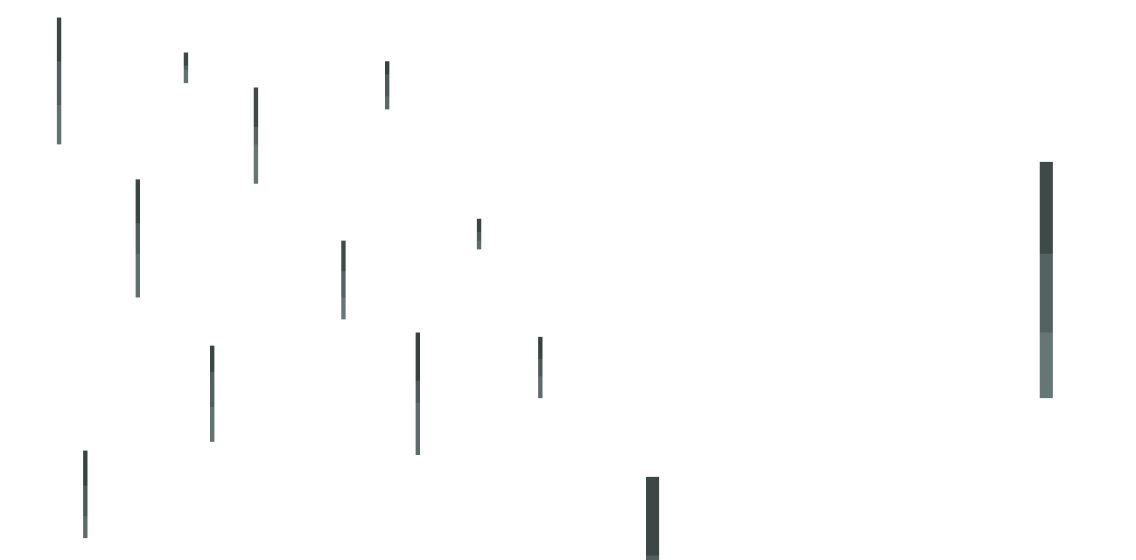
Left, the full canvas; right, a detail of the centre.
Give the GLSL for this pattern, as a Shadertoy shader.

```glsl
// Sparse vertical streaks of rain on white, each stepping from a dark head
// at the top to a lighter foot. Positions come from a golden-ratio sequence
// with jitter; every edge is snapped to a coarse grid of square cells.

#define STREAKS     11
#define CELLS       128.0   // grid cells per canvas height; a streak is one cell wide
#define MIN_LENGTH  0.055
#define MAX_LENGTH  0.230
#define LOWEST_FOOT 0.035
#define TOPMOST_FOOT 0.930
#define SEED        4.0

const vec3 PAPER = vec3(1.0);
const vec3 HEAD  = vec3(0.23, 0.27, 0.265);
const vec3 BODY  = vec3(0.31, 0.365, 0.36);
const vec3 FOOT  = vec3(0.37, 0.44, 0.43);

// Three independent pseudo-random values in 0..1 from one number
vec3 hash3(float n) {
    return fract(sin(n * vec3(12.99, 78.23, 39.35) + vec3(1.3, 4.7, 2.1)) * 4375.85);
}

float snap(float v) {
    return floor(v * CELLS + 0.5) / CELLS;
}

// Antialiased step: 0 below the edge, 1 above, blended over one pixel
float edgeStep(float edge, float v, float pixel) {
    return clamp((v - edge) / pixel + 0.5, 0.0, 1.0);
}

// Antialiased coverage of the interval from lo to hi
float span(float lo, float hi, float v, float pixel) {
    return edgeStep(lo, v, pixel) - edgeStep(hi, v, pixel);
}

void mainImage(out vec4 fragColor, in vec2 fragCoord) {
    float pixel = 1.0 / iResolution.y;
    float aspect = iResolution.x * pixel;
    vec2 p = fragCoord * pixel;
    vec3 color = PAPER;

    for (int i = 0; i < STREAKS; i++) {
        float n = float(i);
        vec3 place = hash3(n + SEED);
        vec3 tone = hash3(n + SEED + 50.0);

        // Spread evenly in height, by golden ratio across the width
        float across = fract(n * 0.618034 + 0.13 + 0.04 * place.x);
        float left = snap(mix(0.015, 0.97, across) * aspect);
        float foot = snap(mix(LOWEST_FOOT, TOPMOST_FOOT, (n + place.y) / float(STREAKS)));
        float len = snap(mix(MIN_LENGTH, MAX_LENGTH, place.z));

        // Three flat tones with uneven, snapped borders
        float bodyStart = foot + snap(len * mix(0.22, 0.42, tone.x));
        float headStart = foot + snap(len * mix(0.56, 0.74, tone.y));
        vec3 ink = mix(FOOT, BODY, edgeStep(bodyStart, p.y, pixel));
        ink = mix(ink, HEAD, edgeStep(headStart, p.y, pixel));
        ink *= mix(0.94, 1.08, tone.z);

        float cover = span(left, left + 1.0 / CELLS, p.x, pixel)
                    * span(foot, foot + len, p.y, pixel);
        color = mix(color, ink, cover);
    }

    fragColor = vec4(color, 1.0);
}
```
